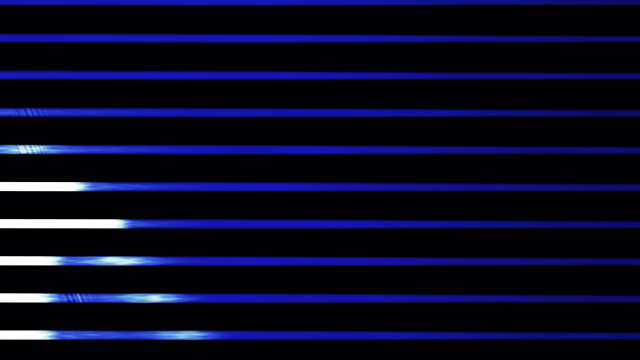
Give the GLSL for this background, as a WebGL 2 fragment shader.

```glsl
#version 300 es
precision highp float;

uniform vec2 u_resolution;
out vec4 fragColor;

vec2 hashGradient(vec2 cell) {
    vec2 q = fract(cell * vec2(0.1031, 0.1137));
    q += dot(q, q.yx + 33.33);
    float angle = 6.2832 * fract((q.x + q.y) * q.x * 7.31);
    return vec2(cos(angle), sin(angle));
}

float gradientNoise(vec2 p) {
    vec2 cell = floor(p);
    vec2 f = p - cell;
    vec2 w = f * f * f * (f * (f * 6.0 - 15.0) + 10.0);
    vec2 e = vec2(0.0, 1.0);
    float low = mix(dot(hashGradient(cell), f),
                    dot(hashGradient(cell + e.yx), f - e.yx), w.x);
    float high = mix(dot(hashGradient(cell + e.xy), f - e.xy),
                     dot(hashGradient(cell + e.yy), f - e.yy), w.x);
    return mix(low, high, w.y);
}

float bell(float x, float center, float width) {
    float t = (x - center) / width;
    return exp(-t * t);
}

// Heat along a bar: white core, drifting hot spot and long faint halo
float barHeat(float x, float row) {
    float coreEnd = 0.075 + 0.12 * bell(row, 3.2, 0.8);
    float core = (1.0 - smoothstep(coreEnd - 0.025, coreEnd + 0.025, x))
               * (1.0 - smoothstep(4.0, 5.0, row));
    float spot = bell(x, 0.29 - 0.05 * row, 0.047)
               * (1.0 - smoothstep(4.5, 6.5, row));
    float halo = (1.0 - smoothstep(0.02, 0.46, x))
               * (1.0 - smoothstep(3.0, 9.0, row));
    return 0.8 * core + 0.5 * spot + 0.42 * halo;
}

vec3 heatColor(float heat, vec3 blue) {
    vec3 color = mix(blue, vec3(0.20, 0.32, 0.86), smoothstep(0.05, 0.35, heat));
    color = mix(color, vec3(0.38, 0.63, 0.87), smoothstep(0.3, 0.55, heat));
    color = mix(color, vec3(0.82, 0.93, 0.95), smoothstep(0.5, 0.8, heat));
    return mix(color, vec3(1.0), smoothstep(0.8, 1.05, heat));
}

void main() {
    vec2 uv = gl_FragCoord.xy / u_resolution;

    // Ten evenly spaced bars, tilted very slightly
    float position = (uv.y + 0.003 * uv.x - 0.0694) / 0.1031;
    float row = floor(position + 0.5);
    float offset = (position - row) * 0.1031;

    // Bars narrow to the right and blur more where they are cool
    float heat = barHeat(uv.x, row);
    float halfWidth = mix(0.0127, 0.0095, smoothstep(0.25, 1.0, uv.x))
                    - 0.0012 * smoothstep(4.0, 8.0, row);
    float blur = max(mix(0.0042, 0.002, clamp(heat, 0.0, 1.0)), 0.6 / u_resolution.y);
    float mask = 1.0 - smoothstep(halfWidth - blur, halfWidth + blur, abs(offset));

    // Tapered flame edges, streaks and thin upright scratches
    float across = offset / halfWidth;
    float streak = gradientNoise(vec2(uv.x * 38.0 + row * 17.0, across * 1.8 + row * 9.0));
    float scratch = gradientNoise(vec2(uv.x * 230.0 + across * 0.7, row * 5.3 + 0.4));
    float scratchArea = bell(uv.x, 0.045, 0.025) * bell(row, 5.4, 0.8)
                      + bell(uv.x, 0.115, 0.02) * bell(row, 1.0, 0.6);
    heat -= 0.22 * across * across * smoothstep(0.0, 0.3, heat);
    heat += 0.25 * streak * smoothstep(0.05, 0.5, heat) + 0.5 * scratch * scratchArea;

    // Blue body dims towards the right
    vec3 blue = mix(vec3(0.075, 0.085, 0.72), vec3(0.055, 0.05, 0.45),
                    smoothstep(0.4, 1.0, uv.x));
    blue *= 1.0 + 0.12 * gradientNoise(vec2(uv.x * 9.0, row * 3.7 + 0.5));
    blue *= 1.0 - 0.2 * across * across;

    vec3 color = mix(vec3(0.0, 0.0, 0.008), heatColor(heat, blue), mask);
    fragColor = vec4(color, 1.0);
}
```
